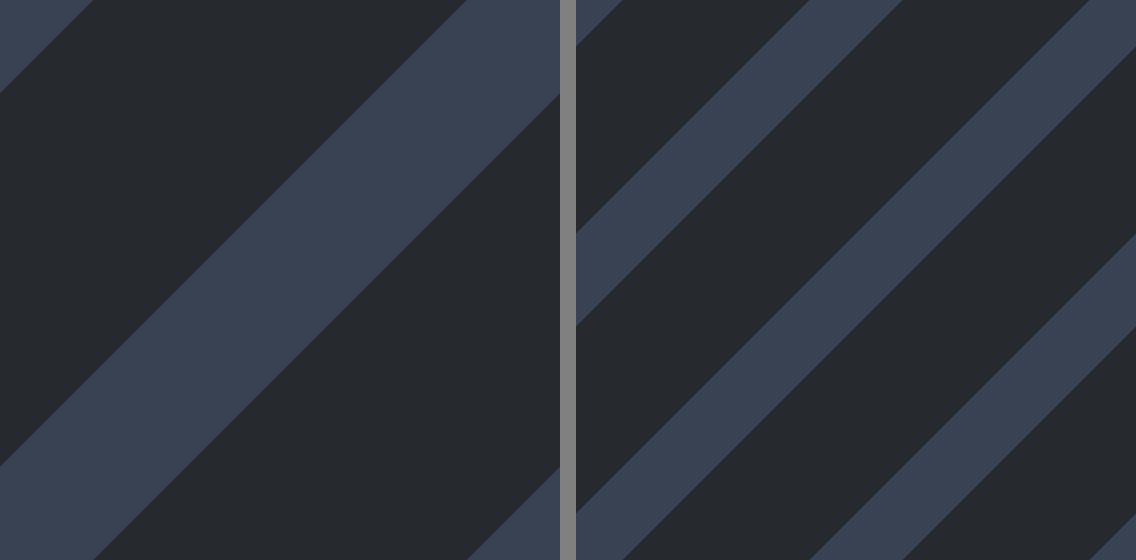
Left: one tile. Right: repeated 2 by 2.
A three.js fragment shader for this pattern:

```glsl
varying vec2 vUv;

const vec3 GROUND_COLOR = vec3(0.15, 0.16, 0.18);
const vec3 BAND_COLOR = vec3(0.22, 0.26, 0.32);
const float REPEATS = 1.0;          // whole number, so the tile wraps
const float BAND_SHARE = 1.0 / 3.0; // band width as a share of the period
const float EDGE_SOFTNESS = 0.001;  // half-width of the smoothed edge

// Signed distance to rising 45 degree bands, negative inside
float diagonalBands(vec2 p, float repeats, float share) {
  float phase = (p.x - p.y) * repeats;
  float fromCenter = abs(fract(phase + 0.5) - 0.5);
  return (fromCenter - 0.5 * share) / (repeats * sqrt(2.0));
}

// Coverage of a shape from its signed distance
float fillMask(float dist, float softness) {
  return 1.0 - smoothstep(-softness, softness, dist);
}

void main() {
  float dist = diagonalBands(vUv, REPEATS, BAND_SHARE);
  float band = fillMask(dist, EDGE_SOFTNESS);
  gl_FragColor = vec4(mix(GROUND_COLOR, BAND_COLOR, band), 1.0);
}
```
